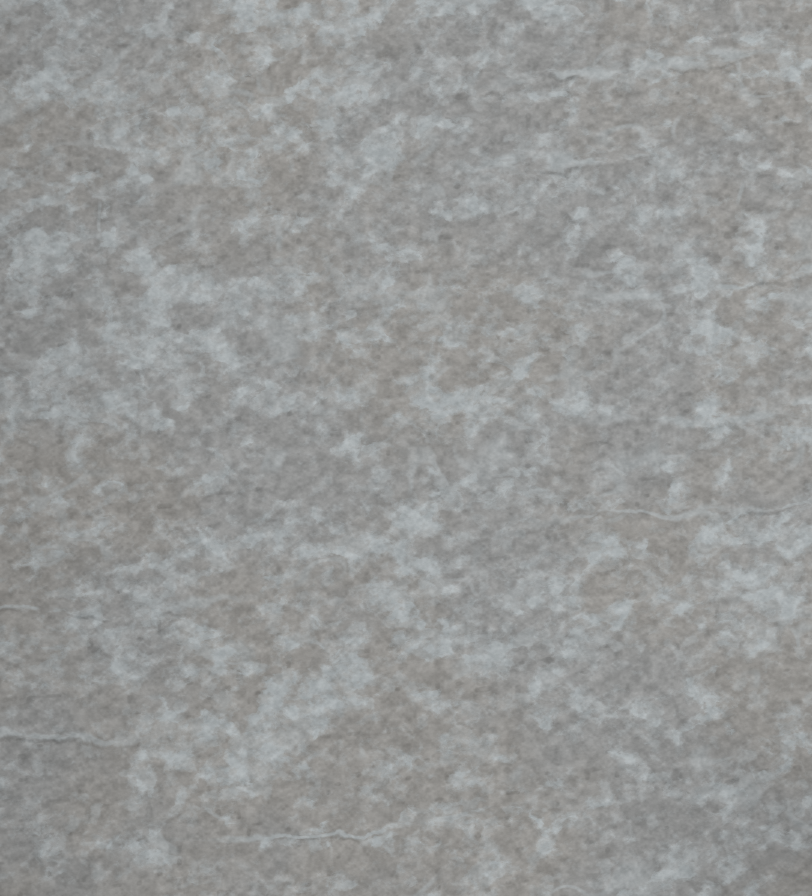
Write a Shadertoy shader that draws this texture.

```glsl
// Honed grey travertine: small broken pale flakes, near-horizontal veins, curls and fine grain.

const vec3 STONE = vec3(0.561, 0.564, 0.561);
const vec3 CALCITE = vec3(0.652, 0.674, 0.680);
const vec3 WARM_TINT = vec3(0.009, 0.000, -0.010);
const vec2 BAND_SCALE = vec2(5.0, 11.0);
const vec2 FLAKE_SCALE = vec2(33.0, 43.0);
const vec2 SPECKLE_SCALE = vec2(74.0, 88.0);
const vec2 MOTTLE_SCALE = vec2(100.0, 125.0);
const float GRAIN_SCALE = 300.0;
const float BAND_PULL = 0.36;
const float FLAKE_COVER = 0.58;
const float SPECKLE_COVER = 0.46;
const float MOTTLE_CONTRAST = 0.16;
const float GRAIN_CONTRAST = 0.045;
const float VEIN_TILT = 0.09;
const int VEIN_COUNT = 8;

float hash(vec2 p) {
    return fract(sin(dot(p, vec2(127.1, 311.7))) * 43758.5453);
}

float noise(vec2 p) {
    vec2 cell = floor(p);
    vec2 f = fract(p);
    f = f * f * (3.0 - 2.0 * f);
    float low = mix(hash(cell), hash(cell + vec2(1.0, 0.0)), f.x);
    float high = mix(hash(cell + vec2(0.0, 1.0)), hash(cell + vec2(1.0)), f.x);
    return mix(low, high, f.y);
}

float fbm(vec2 p) {
    float sum = 0.0;
    float amplitude = 0.5;
    for (int i = 0; i < 5; i++) {
        sum += amplitude * noise(p);
        p = mat2(0.96, 0.28, -0.28, 0.96) * p * 2.03 + 17.3;
        amplitude *= 0.52;
    }
    return sum;
}

// Ragged pale flakes gathered along bands, broken up by finer speckle.
float flakes(vec2 p, float band) {
    vec2 q = p * FLAKE_SCALE;
    vec2 warp = vec2(fbm(q * 1.1 + 3.1), fbm(q * 1.1 + 41.7)) - 0.5;
    float density = fbm(q + 1.6 * warp) + BAND_PULL * (band - 0.5);
    float speckle = fbm(p * SPECKLE_SCALE + 29.0) + 0.4 * (density - 0.5);
    return FLAKE_COVER * smoothstep(0.48, 0.74, density)
         + SPECKLE_COVER * smoothstep(0.46, 0.72, speckle);
}

// Short curled fragments: contour lines of a warped noise, kept in some places only.
float curls(vec2 p) {
    vec2 q = p * vec2(27.0, 33.0) + 1.5 * noise(p * 19.0);
    float contour = abs(noise(q + 60.0) - 0.55);
    float keep = smoothstep(0.6, 0.85, noise(p * vec2(19.0, 24.0) + 23.0));
    return keep * smoothstep(0.13, 0.02, contour);
}

// x: pale vein filling, y: dark hairline below it.
vec2 veins(vec2 p, float aspect) {
    vec2 result = vec2(0.0);
    float wander = 0.055 * (fbm(p * vec2(6.0, 4.0) + 9.0) - 0.5)
                 + 0.022 * (fbm(p * vec2(32.0, 26.0)) - 0.5);
    float ragged = smoothstep(0.28, 0.54, fbm(p * vec2(32.0, 70.0) + 51.0));
    for (int i = 0; i < VEIN_COUNT; i++) {
        float id = float(i);
        float centre = aspect * hash(vec2(id, 1.7));
        float height = (id + 0.2 + 0.6 * hash(vec2(id, 5.3))) / float(VEIN_COUNT);
        float reach = mix(0.14, 0.32, hash(vec2(id, 8.9)));
        float along = p.x - centre;
        float d = p.y - height - VEIN_TILT * along - wander;
        float taper = 1.0 - smoothstep(0.3, 1.0, abs(along) / reach);
        float swell = noise(vec2(p.x * 15.0, id * 7.0));
        float width = 0.004 + 0.014 * swell * swell * taper;
        float strength = taper * ragged * mix(0.55, 1.0, hash(vec2(id, 12.1)));
        float pale = strength * (1.0 - smoothstep(0.2 * width, width, abs(d)));
        float hairline = 1.0 - smoothstep(0.0005, 0.0035, abs(d + 0.8 * width));
        float broken = smoothstep(0.4, 0.75, noise(vec2(p.x * 21.0, id * 3.0 + 40.0)));
        result = max(result, vec2(pale, taper * broken * hairline));
    }
    return result;
}

// Light falls from the upper right; the left edge and lower right corner are dimmer.
float lighting(vec2 p, float aspect) {
    float light = 0.970 + 0.045 * p.x / aspect + 0.025 * p.y;
    light -= 0.045 * (1.0 - smoothstep(0.0, 0.25, p.x));
    float corner = length(p - vec2(aspect, 0.03));
    return light - 0.10 * (1.0 - smoothstep(0.0, 0.28, corner));
}

void mainImage(out vec4 fragColor, in vec2 fragCoord) {
    vec2 p = fragCoord / iResolution.y;
    float aspect = iResolution.x / iResolution.y;

    // Layers tilt slightly upward to the right.
    vec2 layer = vec2(p.x, p.y - VEIN_TILT * p.x);
    float band = fbm(layer * BAND_SCALE + 4.0);
    vec2 vein = veins(p, aspect);

    // Pale mineral over the darker stone.
    float pale = flakes(layer, band);
    pale = max(pale, 0.6 * curls(layer));
    pale = max(pale, vein.x);
    vec3 color = mix(STONE, CALCITE, min(pale, 1.0));
    color += WARM_TINT * (1.0 - pale) * smoothstep(0.35, 0.65, fbm(layer * 7.0 + 70.0));

    // Fine mottling, grain, pits and hairlines.
    float mottle = fbm(layer * MOTTLE_SCALE) - 0.5;
    float grain = noise(p * GRAIN_SCALE) - 0.5;
    float pits = smoothstep(0.78, 0.95, noise(layer * vec2(90.0, 110.0) + 11.0));
    color += MOTTLE_CONTRAST * mottle + GRAIN_CONTRAST * grain;
    color -= 0.045 * pits * (1.0 - pale) + 0.05 * vein.y;

    fragColor = vec4(color * lighting(p, aspect), 1.0);
}
```
